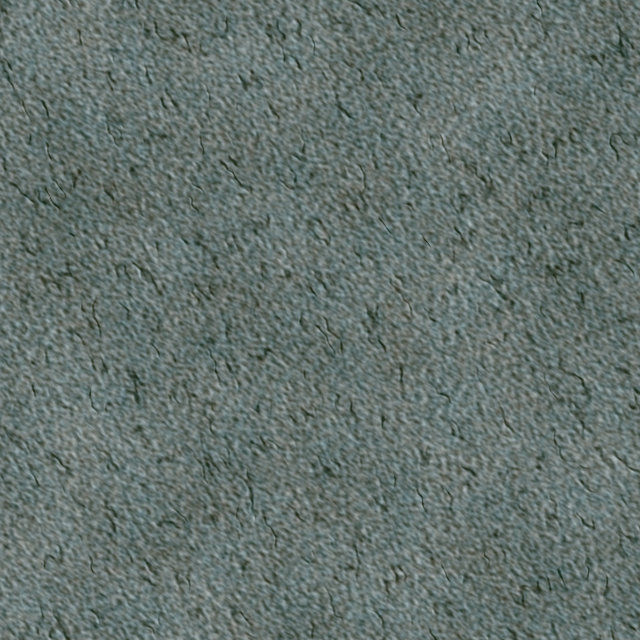
Reproduce this texture procedurally as a Shadertoy shader.

```glsl
#define BASE_COLOR vec3(0.405, 0.455, 0.443)
#define CREASE_DIR normalize(vec2(0.50, -0.86))
#define GRAIN_DIR normalize(vec2(0.84, -0.54))
#define LIGHT_STEP vec2(0.0026, 0.0015)
#define RELIEF 0.18
#define GRAIN 0.21
#define CREASE_DEPTH 0.13
#define CREASE_WIDTH 0.15
#define PATCHES 0.07
#define TINT 0.045

vec2 hashGradient(vec2 cell) {
    vec3 h = fract(cell.xyx * vec3(0.1031, 0.1030, 0.0973));
    h += dot(h, h.yzx + 33.33);
    float angle = 6.28318 * fract((h.x + h.y) * h.z);
    return vec2(cos(angle), sin(angle));
}

// Gradient noise, roughly -0.7 to 0.7
float noise(vec2 p) {
    vec2 cell = floor(p);
    vec2 f = p - cell;
    vec2 u = f * f * f * (f * (f * 6.0 - 15.0) + 10.0);
    vec2 e = vec2(0.0, 1.0);
    float a = dot(hashGradient(cell), f);
    float b = dot(hashGradient(cell + e.yx), f - e.yx);
    float c = dot(hashGradient(cell + e.xy), f - e.xy);
    float d = dot(hashGradient(cell + e.yy), f - e.yy);
    return mix(mix(a, b, u.x), mix(c, d, u.x), u.y);
}

// Coordinates along and across a direction
vec2 alignTo(vec2 p, vec2 dir) {
    return vec2(dot(p, dir), dot(p, vec2(-dir.y, dir.x))) + 7.0;
}

// Short, broken, slightly jagged furrows
float creases(vec2 p) {
    vec2 q = alignTo(p, CREASE_DIR);
    q.y += 0.006 * noise(p * 65.0 + 40.0);
    float furrow = 1.0 - smoothstep(0.0, CREASE_WIDTH, abs(noise(q * vec2(17.0, 42.0))));
    float broken = smoothstep(0.0, 0.32, noise(q * vec2(24.0, 30.0) + 31.0));
    return furrow * broken;
}

float surfaceHeight(vec2 p) {
    vec2 q = alignTo(p, CREASE_DIR);
    float bumps = noise(q * vec2(48.0, 82.0));
    float pebbles = noise(q * vec2(95.0, 140.0) + 19.0);
    return bumps + 0.6 * pebbles - 0.45 * creases(p);
}

void mainImage(out vec4 fragColor, in vec2 fragCoord) {
    vec2 p = fragCoord / iResolution.y;

    // Side light over the relief
    float tone = RELIEF * (surfaceHeight(p) - surfaceHeight(p + LIGHT_STEP));

    // Fine slanted flakes
    vec2 g = alignTo(p, GRAIN_DIR);
    tone += GRAIN * noise(g * vec2(92.0, 175.0));
    tone += 0.4 * GRAIN * noise(g * vec2(150.0, 240.0) + 53.0);

    // Dark furrows and broad uneven areas
    tone -= CREASE_DEPTH * creases(p);
    tone += PATCHES * (noise(p * 5.0 + 11.0) + 0.6 * noise(p * 17.0 + 23.0));
    tone = clamp(tone, -0.28, 0.32);

    // Shadows turn olive, lights turn cool, with faint warm and teal specks
    vec3 ramp = tone < 0.0 ? vec3(1.0, 1.0, 1.2) : vec3(1.0, 1.0, 1.06);
    float warmth = noise(p * 70.0 + 61.0) + 0.6 * noise(p * 12.0 + 83.0);
    vec3 color = BASE_COLOR + tone * ramp + TINT * warmth * vec3(1.0, 0.0, -0.5);
    fragColor = vec4(color, 1.0);
}
```
